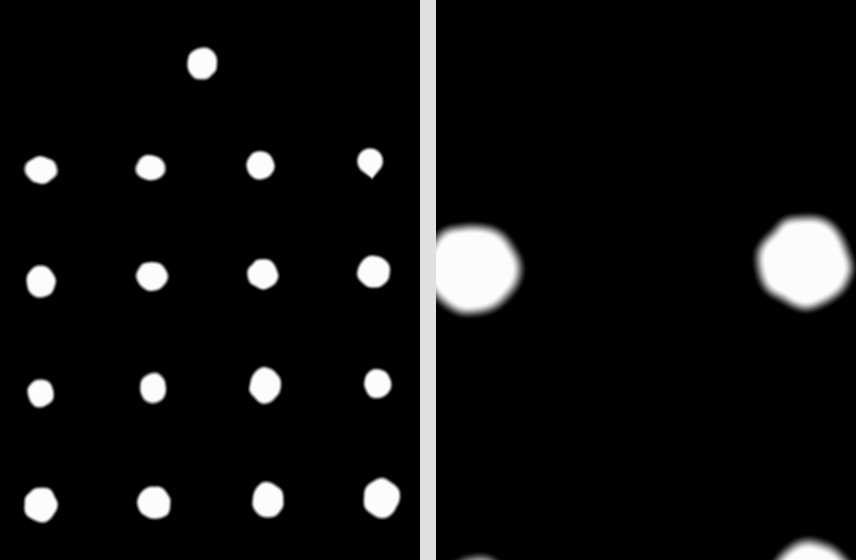
Left: the whole. Right: its middle third, enlarged.
Reproduce this pattern procedurally as a Shadertoy shader.

```glsl
// Soft white blobs on black: a slightly skewed 4 x 4 grid plus one lone blob above.
// Each blob is an ellipse whose outline is bent by gradient noise around its rim;
// one grid blob is drawn out into a teardrop. Lengths are in canvas heights, y down.

const int   COLUMNS     = 4;
const int   ROWS        = 4;
const vec2  GRID_ORIGIN = vec2(0.0729, 0.3034);  // centre of the upper left grid blob
const vec2  GRID_STEP   = vec2(0.1960, 0.1992);
const float ROW_SPREAD  = 0.0022;                // extra column step per row
const float ROW_TILT    = 0.0039;                // rise per column
const float ROW_BOW     = 0.0027;                // lift of the middle rows
const vec2  LONE_CENTRE = vec2(0.3607, 0.1133);
const vec2  LONE_RADII  = vec2(0.0273, 0.0299);
const float RADIUS_UNIT = 0.001;
const float INSET       = 0.001;
const float SOFTNESS    = 0.0045;
const float WOBBLE      = 0.13;
const float WOBBLE_FREQ = 1.3;
const ivec2 TEAR_CELL   = ivec2(3, 0);
const vec2  TEAR_DIR    = vec2(0.12, 0.993);
const float TEAR_ANGLE  = 0.75;                  // half angle covered by the tip
const float TEAR_LIFT   = 0.004;
const vec3  BACKGROUND  = vec3(0.0);
const vec3  BLOB_COLOUR = vec3(0.99);

// Half widths and half heights, one line per grid row
const mat4 HALF_WIDTHS = mat4(
    30.0, 27.5, 25.4, 23.6,
    27.5, 29.3, 28.6, 30.6,
    24.1, 24.1, 29.3, 25.4,
    30.6, 29.9, 29.3, 32.6);
const mat4 HALF_HEIGHTS = mat4(
    24.7, 23.4, 26.0, 23.6,
    29.3, 26.7, 27.3, 29.3,
    26.0, 28.6, 32.6, 26.7,
    31.9, 31.2, 32.6, 36.5);

vec2 hashGradient(vec2 cell) {
    vec3 h = fract(vec3(cell.xyx) * vec3(0.1031, 0.1030, 0.0973));
    h += dot(h, h.yzx + 33.33);
    return 2.0 * fract((h.xx + h.yz) * h.zy) - 1.0;
}

float gradientNoise(vec2 p) {
    vec2 i = floor(p), f = p - i;
    vec2 u = f * f * f * (f * (f * 6.0 - 15.0) + 10.0);
    vec2 e = vec2(0.0, 1.0);
    return mix(
        mix(dot(hashGradient(i), f),
            dot(hashGradient(i + e.yx), f - e.yx), u.x),
        mix(dot(hashGradient(i + e.xy), f - e.xy),
            dot(hashGradient(i + e.yy), f - e.yy), u.x), u.y);
}

// Approximate signed distance to an ellipse with an uneven rim
float blobDistance(vec2 p, vec2 radii, float seed, bool tear) {
    vec2 dir = p / max(length(p), 1e-5);
    float rim = 1.0;
    if (tear) {
        float fromTip = acos(clamp(dot(dir, normalize(TEAR_DIR)), -1.0, 1.0));
        rim /= cos(max(TEAR_ANGLE - fromTip, 0.0));
    } else {
        rim += WOBBLE * gradientNoise(dir * WOBBLE_FREQ + seed * vec2(7.3, 3.7));
    }
    return (length(p / radii) - rim) * min(radii.x, radii.y);
}

vec2 gridCentre(int column, int row) {
    float c = float(column), r = float(row);
    vec2 centre = GRID_ORIGIN + GRID_STEP * vec2(c, r);
    centre.x += ROW_SPREAD * c * r;
    centre.y -= ROW_TILT * c + ROW_BOW * r * (float(ROWS - 1) - r) * min(c, 1.0);
    return centre;
}

void mainImage(out vec4 fragColor, in vec2 fragCoord) {
    vec2 p = vec2(fragCoord.x, iResolution.y - fragCoord.y) / iResolution.y;

    // Lone blob, then the grid
    float d = blobDistance(p - LONE_CENTRE, LONE_RADII, 1.0, false);
    for (int row = 0; row < ROWS; row++) {
        for (int column = 0; column < COLUMNS; column++) {
            bool tear = ivec2(column, row) == TEAR_CELL;
            vec2 centre = gridCentre(column, row);
            if (tear) centre.y -= TEAR_LIFT;
            vec2 radii = RADIUS_UNIT * vec2(HALF_WIDTHS[row][column], HALF_HEIGHTS[row][column]);
            float seed = float(row * COLUMNS + column + 2);
            d = min(d, blobDistance(p - centre, radii, seed, tear));
        }
    }

    // Blurred edge, never thinner than a pixel
    float soft = max(SOFTNESS, 1.0 / iResolution.y);
    float cover = 1.0 - smoothstep(-soft, soft, d + INSET);
    fragColor = vec4(mix(BACKGROUND, BLOB_COLOUR, cover), 1.0);
}
```
